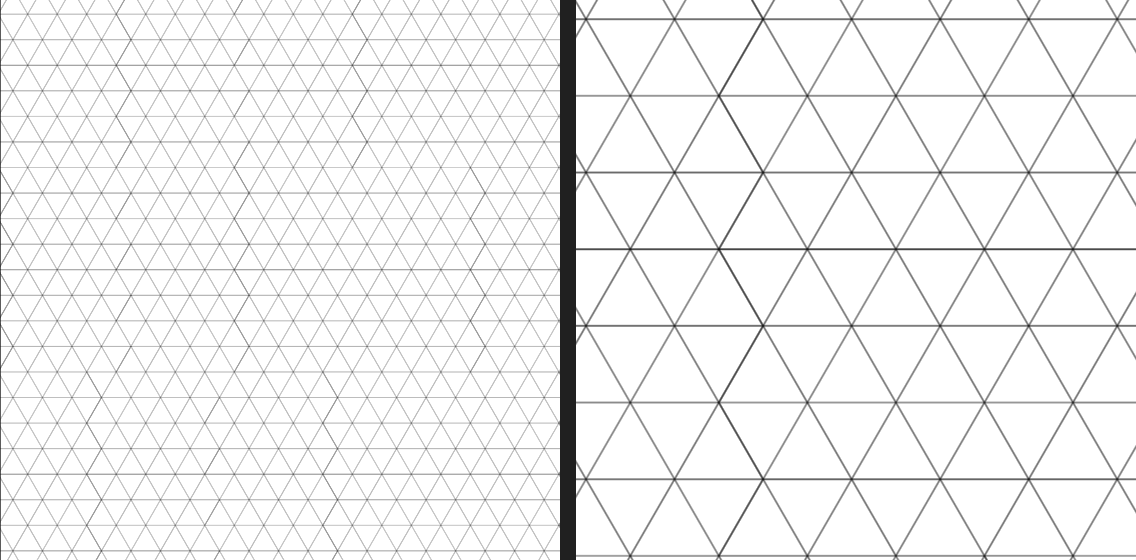
Left, the full canvas; right, a detail of the centre.
A WebGL 2 fragment shader for this pattern:

```glsl
#version 300 es
precision highp float;
// Isometric triangle grid in grey hairlines, with darker zigzag seams between tiles.

uniform vec2 u_resolution;
out vec4 fragColor;

const vec3 PAPER = vec3(1.0);
const vec3 INK = vec3(0.05);

const float SIDE = 0.0527;                  // edge of one triangle
const float ROW_HEIGHT = SIDE * 0.8660254;  // distance between parallel lines
const vec2 GRID_ORIGIN = vec2(0.0231, 0.0163);
const float HAIRLINE = 0.0011;
const float HAIRLINE_OPACITY = 0.54;
const float SEAM_OPACITY = 0.42;
const float BORDER_WIDTH = 0.0012;
const float SOFTNESS = 1.3;                 // edge filter, in pixels
const float TILE_COLUMNS = 4.0;
const float BAND_ROWS = 8.0;

float hash(vec2 p) {
    vec3 q = fract(p.xyx * vec3(0.1031, 0.1030, 0.0973));
    q += dot(q, q.yzx + 33.33);
    return fract((q.x + q.y) * q.z);
}

// Share of the filter footprint covered by a line of the given width.
float lineCoverage(float dist, float width, float footprint) {
    float d = abs(dist) / footprint;
    float halfWidth = 0.5 * width / footprint;
    return clamp(min(d + 0.5, halfWidth) - max(d - 0.5, -halfWidth), 0.0, 1.0);
}

// Signed distance to the nearest integer.
float toNearest(float t) {
    return t - floor(t + 0.5);
}

// One hairline per integer of t.
float gridLine(float t, float weight, float footprint) {
    float cover = lineCoverage(toNearest(t) * ROW_HEIGHT, HAIRLINE, footprint);
    return cover * HAIRLINE_OPACITY * weight;
}

// Diagonal weight changes a little per line and band.
float diagonalLine(float t, float band, float seed, float footprint) {
    float weight = mix(0.9, 1.04, hash(vec2(floor(t + 0.5) + seed, band)));
    return gridLine(t, weight, footprint);
}

// Horizontal rows alternate in weight, and one row per band is darkest.
float horizontalLine(float t, float tile, float footprint) {
    float row = floor(t + 0.5);
    float weight = mod(row, 2.0) < 0.5 ? 1.1 : 0.85;
    weight = mod(row, BAND_ROWS) == 3.0 ? 1.4 : weight;
    weight *= mix(0.92, 1.08, hash(vec2(tile + 7.0, row + 3.0)));
    return gridLine(t, weight, footprint);
}

// Zigzag seam: full, rising strokes only, or absent, in a cycle of four.
float seamLine(float column, float row, float band, float footprint) {
    float seam = floor(column / TILE_COLUMNS + 0.5);
    float kind = mod(seam + mod(band, 2.0), 4.0);
    float rising = mod(floor(row), 2.0);
    float visible = mod(kind, 2.0) > 0.5 ? 1.0 : (kind > 1.0 ? rising : 0.0);
    float dist = (column - seam * TILE_COLUMNS) * ROW_HEIGHT;
    return visible * SEAM_OPACITY * lineCoverage(dist, HAIRLINE, footprint);
}

void main() {
    float pixel = 1.0 / min(u_resolution.x, u_resolution.y);
    float footprint = SOFTNESS * pixel;
    vec2 uv = gl_FragCoord.xy * pixel;

    // Lattice coordinates: x in triangle edges, row in line spacings.
    float x = (uv.x - GRID_ORIGIN.x) / SIDE;
    float row = (uv.y - GRID_ORIGIN.y) / ROW_HEIGHT;

    // Column measured from a zigzag edge; the lowest band sits one cell left.
    float band = floor((row + 1.0) / BAND_ROWS);
    float zigzag = 1.0 - 2.0 * abs(toNearest(0.5 * row));
    float column = x - 0.5 * zigzag + 0.5 + (band < 0.5 ? 1.0 : 0.0);

    // Blank paper left after each set of lines.
    float blank = 1.0 - horizontalLine(row, floor(column / TILE_COLUMNS), footprint);
    blank *= 1.0 - diagonalLine(x - 0.5 * row, band, 11.0, footprint);
    blank *= 1.0 - diagonalLine(x + 0.5 * row, band, 47.0, footprint);
    blank *= 1.0 - seamLine(column, row, band, footprint);

    // Left border
    blank *= 1.0 - lineCoverage(uv.x, 2.0 * BORDER_WIDTH, pixel);

    fragColor = vec4(mix(INK, PAPER, blank), 1.0);
}
```
